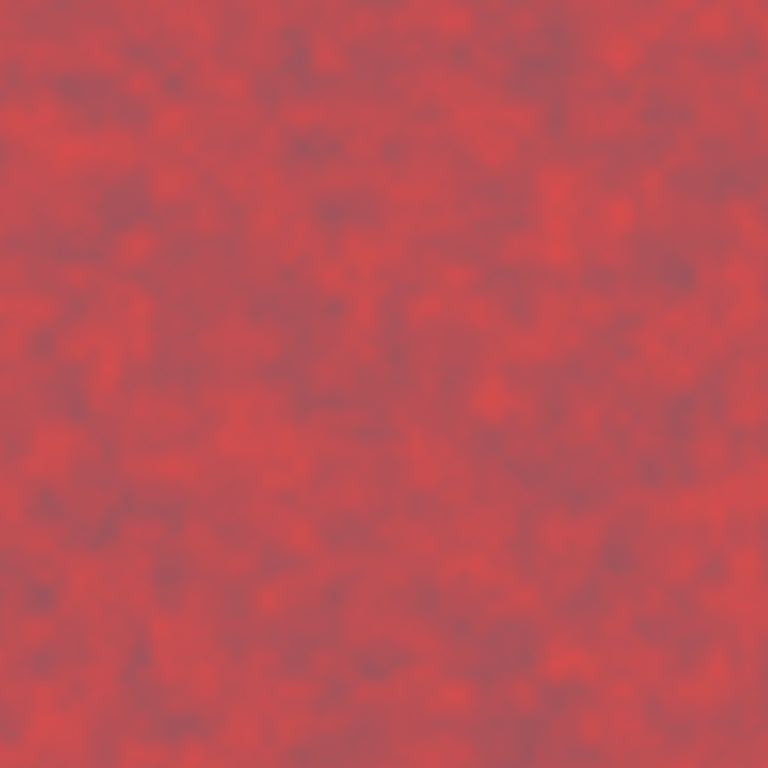
Give the GLSL for this texture, as a Shadertoy shader.

```glsl
float hash(vec2 p) {
    vec3 q = fract(vec3(p.xyx) * 0.1031);
    q += dot(q, q.yzx + 33.33);
    return fract((q.x + q.y) * q.z);
}

float valueNoise(vec2 p) {
    vec2 cell = floor(p);
    vec2 f = fract(p);
    f = f * f * (3.0 - 2.0 * f);
    float bottom = mix(hash(cell), hash(cell + vec2(1, 0)), f.x);
    float top = mix(hash(cell + vec2(0, 1)), hash(cell + vec2(1, 1)), f.x);
    return mix(bottom, top, f.y);
}

// Soft blotches: a dominant middle scale, broad drift and fine mottling
float blotches(vec2 uv) {
    float broad = valueNoise(uv * 12.0 + 7.3);
    float middle = valueNoise(uv * 24.0 + 41.7);
    float small = valueNoise(uv * 48.0 + 93.1);
    float fine = valueNoise(uv * 96.0 + 151.9);
    return 0.25 * broad + 0.46 * middle + 0.21 * small + 0.08 * fine;
}

void mainImage(out vec4 fragColor, in vec2 fragCoord) {
    vec2 uv = fragCoord / iResolution.y;

    // Blend from dusky mauve to warm red
    vec3 mauve = vec3(0.58, 0.332, 0.375);
    vec3 red = vec3(0.885, 0.294, 0.288);
    fragColor = vec4(mix(mauve, red, blotches(uv)), 1.0);
}
```
